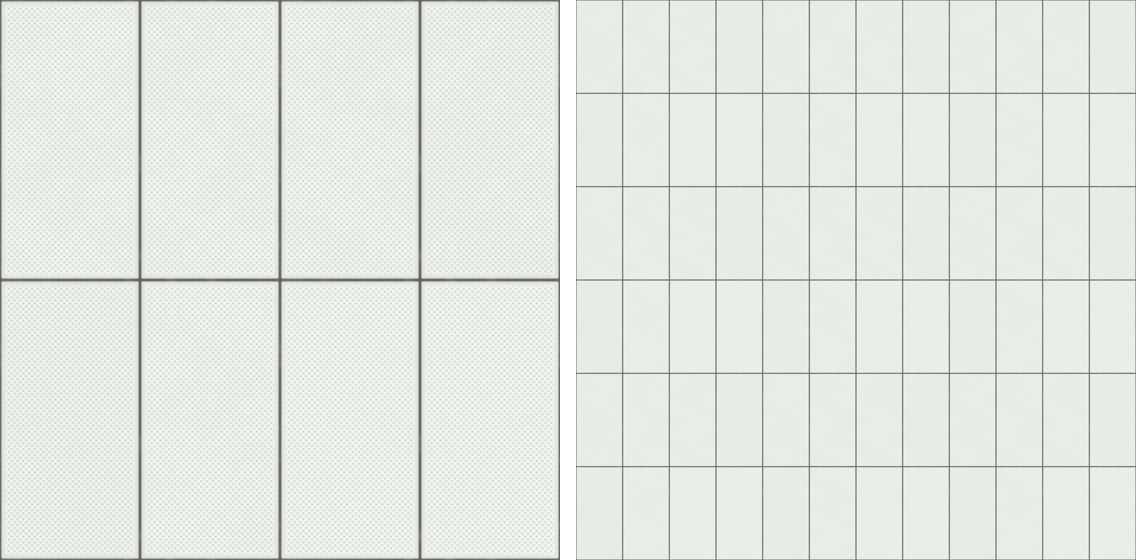
Left, the tile; right, the same tile 3 across and 3 down.
This texture is drawn by a WebGL 1 fragment shader. Its source:

```glsl
precision highp float;
// Pale upright panels, four across and two down, with a fine staggered dot print.
// Each panel is a rounded-box distance field that shapes the dark joint, the plain
// rim and the dotted face; whole-number frequencies make everything wrap.

uniform vec2 u_resolution;

const vec2  PANELS      = vec2(4.0, 2.0);
const float DOT_CELLS   = 96.0;     // dot periods across the canvas
const float DOT_INNER   = 0.01;     // soft dot profile, in dot periods
const float DOT_OUTER   = 0.39;
const float JOINT_HALF  = 0.0027;   // half the joint width
const float JOINT_SOFT  = 0.0013;
const float CORNER      = 0.0022;   // panel corner radius
const float RIM_WIDTH   = 0.0068;   // plain border around the dots
const float RIM_SOFT    = 0.0016;
const float PANEL_VARY  = 0.008;    // brightness change between panels
const float MOTTLE      = 0.005;    // slow brightness drift
const float TAU         = 6.2831853;

const vec3 FACE_COLOR  = vec3(0.945, 0.962, 0.942);
const vec3 DOT_COLOR   = vec3(0.820, 0.845, 0.812);
const vec3 RIM_COLOR   = vec3(0.885, 0.895, 0.865);
const vec3 JOINT_COLOR = vec3(0.435, 0.448, 0.415);
const vec3 WORN_COLOR  = vec3(0.560, 0.565, 0.520);

float hash(vec2 cell) {
  return fract(sin(dot(cell, vec2(127.1, 311.7))) * 4375.85);
}

// Layered sines with whole frequencies, about -1 to 1
float wrapNoise(vec2 uv) {
  vec2 a = uv * TAU;
  float n = sin(3.0 * a.x + 2.0 * a.y + 1.3 * sin(5.0 * a.y));
  n += 0.6 * sin(7.0 * a.y - 5.0 * a.x + 1.7 * sin(4.0 * a.x));
  n += 0.4 * sin(17.0 * a.x + 13.0 * a.y + 2.0);
  return n * 0.5;
}

// Distance inward from the panel edge; negative in the joint
float panelInset(vec2 uv) {
  vec2 p = abs(fract(uv * PANELS) - 0.5) / PANELS;
  vec2 q = p - (0.5 / PANELS - JOINT_HALF - CORNER);
  return CORNER - length(max(q, 0.0)) - min(max(q.x, q.y), 0.0);
}

// Dots at the centre and corners of each cell
float dotPrint(vec2 uv) {
  vec2 p = abs(fract(uv * DOT_CELLS) - 0.5);
  float d = min(length(p), length(0.5 - p));
  return 1.0 - smoothstep(DOT_INNER, DOT_OUTER, d);
}

void main() {
  vec2 uv = gl_FragCoord.xy / u_resolution;
  float pixel = 1.0 / min(u_resolution.x, u_resolution.y);
  float inset = panelInset(uv);
  float drift = wrapNoise(uv);

  // Dotted face
  float strength = 0.97 + 0.06 * drift;
  vec3 color = mix(FACE_COLOR, DOT_COLOR, dotPrint(uv) * strength);

  // Plain rim, with a faint light line where the dots begin
  float rimSoft = max(RIM_SOFT, pixel * 0.7);
  float rim = 1.0 - smoothstep(RIM_WIDTH - rimSoft, RIM_WIDTH + rimSoft, inset);
  float glint = 1.0 - smoothstep(0.0, 2.0 * rimSoft, abs(inset - RIM_WIDTH));
  color = mix(color, RIM_COLOR, rim);
  color = mix(color, FACE_COLOR, 0.45 * glint);

  // Variation between panels and across the sheet
  float tone = hash(mod(floor(uv * PANELS), PANELS)) - 0.5;
  color += PANEL_VARY * tone + MOTTLE * drift;

  // Joint, lighter in worn stretches and darkest along its centre
  float jointSoft = max(JOINT_SOFT, pixel * 0.7);
  float joint = 1.0 - smoothstep(-jointSoft, jointSoft, inset);
  float wear = smoothstep(0.2, 1.0, wrapNoise(uv.yx * 2.0));
  float core = 1.0 - smoothstep(-JOINT_HALF, 0.0, inset);
  vec3 jointColor = mix(JOINT_COLOR, WORN_COLOR, 0.55 * wear) - 0.04 * core;
  color = mix(color, jointColor, joint);

  gl_FragColor = vec4(clamp(color, 0.0, 1.0), 1.0);
}
```
